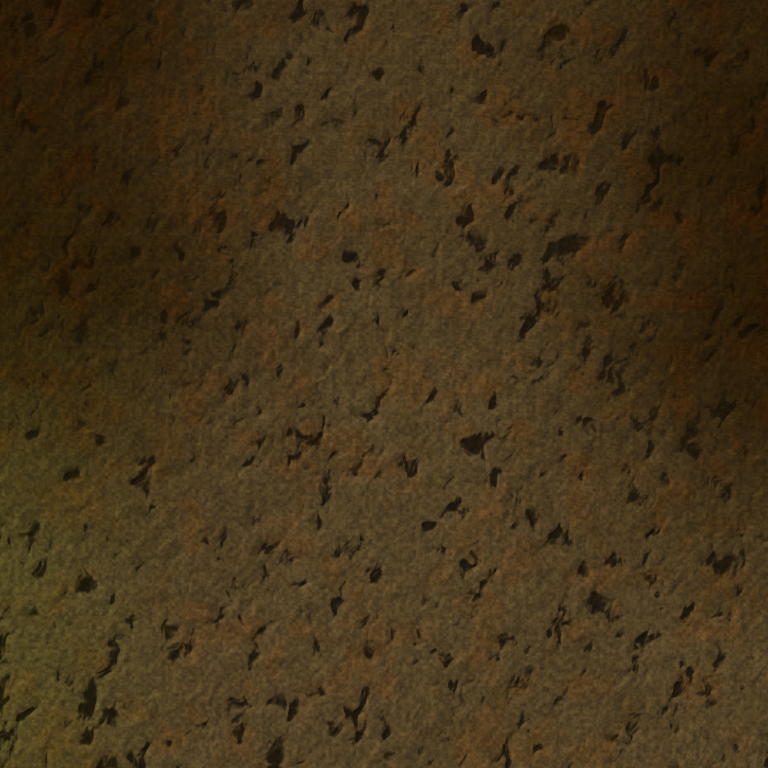
A Shadertoy shader for this texture:

```glsl
#define PIT_SCALE 40.0
#define PIT_DEPTH 0.62
#define RELIEF 0.75
#define GRAIN_SCALE 230.0
#define GRAIN_AMOUNT 0.30
#define LEAN 0.45
#define PALE_SOIL vec3(0.322, 0.257, 0.150)
#define DARK_SOIL vec3(0.160, 0.104, 0.026)
#define RUST_TINT vec3(1.14, 0.97, 0.75)
#define OLIVE_TINT vec3(0.97, 1.06, 0.85)

float hash(vec2 p) {
    return fract(sin(dot(p, vec2(127.1, 311.7))) * 43758.5453);
}

float noise(vec2 p) {
    vec2 cell = floor(p);
    vec2 f = fract(p);
    f = f * f * (3.0 - 2.0 * f);
    float low = mix(hash(cell), hash(cell + vec2(1.0, 0.0)), f.x);
    float high = mix(hash(cell + vec2(0.0, 1.0)), hash(cell + vec2(1.0, 1.0)), f.x);
    return mix(low, high, f.y);
}

float fbm(vec2 p) {
    float sum = 0.0;
    float weight = 0.5;
    for (int i = 0; i < 4; i++) {
        sum += weight * noise(p);
        p = mat2(0.8, 0.6, -0.6, 0.8) * p * 2.03 + 17.3;
        weight *= 0.5;
    }
    return sum / 0.9375;
}

// Leaning, slightly stretched coordinates for the pits
vec2 leaned(vec2 p) {
    float c = cos(LEAN);
    float s = sin(LEAN);
    vec2 q = vec2(c * p.x - s * p.y, s * p.x + c * p.y);
    return q * vec2(1.5, 0.85);
}

// Ground height: warped lumps with finer crumbs
float height(vec2 p) {
    vec2 warp = vec2(noise(p * 60.0), noise(p * 60.0 + 41.0)) - 0.5;
    return fbm(leaned(p + 0.012 * warp) * PIT_SCALE);
}

// Bright floor and central column, dim upper sides
float illumination(vec2 uv) {
    float side = smoothstep(0.06, 0.46, abs(uv.x - 0.53));
    float upper = smoothstep(0.16, 0.66, uv.y + 0.12 * (uv.x - 0.5));
    float topFade = 0.22 * smoothstep(0.3, 1.0, uv.y);
    return (1.0 - 0.95 * side * upper) * (1.0 - topFade);
}

void mainImage(out vec4 fragColor, in vec2 fragCoord) {
    vec2 uv = fragCoord / iResolution.xy;
    vec2 p = fragCoord / iResolution.y;
    float light = illumination(uv);

    // Broad soil colour with rusty and olive patches
    float patches = fbm(p * 13.0 + 5.0);
    float tone = clamp(light + 0.35 * (patches - 0.5), 0.0, 1.0);
    vec3 color = mix(DARK_SOIL, PALE_SOIL, tone);
    float rust = smoothstep(0.45, 0.75, fbm(p * 28.0 + 70.0));
    color *= mix(vec3(1.0), RUST_TINT, rust * (1.0 - 0.5 * light));
    float olive = (1.0 - smoothstep(0.0, 0.3, uv.x)) * smoothstep(0.95, 0.55, uv.y);
    color *= mix(vec3(1.0), OLIVE_TINT, olive);

    // Relief lit from the upper left
    float ground = height(p);
    float slope = ground - height(p + vec2(-0.0028, 0.0034));
    color *= 1.0 + RELIEF * clamp(slope, -0.35, 0.35);

    // Scattered dark pits, fainter in the dim corners
    float cluster = 0.07 * (noise(p * 11.0 + 30.0) - 0.5);
    float pit = 1.0 - smoothstep(0.22, 0.37, ground + cluster);
    color *= 1.0 - PIT_DEPTH * pit * mix(0.55, 1.0, light);

    // Fine sandy grain
    float grain = 0.6 * noise(p * GRAIN_SCALE) + 0.4 * noise(p * GRAIN_SCALE * 1.9 + 9.0);
    color *= 1.0 + GRAIN_AMOUNT * (grain - 0.5) * 1.6;

    fragColor = vec4(clamp(color, 0.0, 1.0), 1.0);
}
```
